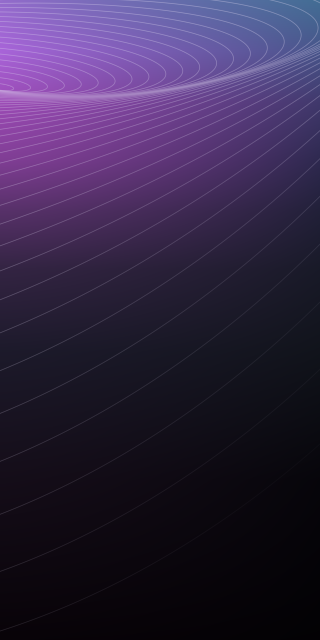
Give the GLSL for this background, as a Shadertoy shader.

```glsl
// Nested, slowly tilting ellipses drawn as hairlines over a violet dusk gradient.
// Each ring is a sheared ellipse centred on the left edge; its size, tilt and
// drop follow smooth formulas. The backdrop blends two vertical colour ramps.

const float RING_COUNT = 40.0;
const float LINE_WIDTH = 0.0014;      // in canvas heights
const float LINE_OPACITY = 0.34;
const vec3  LINE_COLOR = vec3(0.86, 0.83, 0.93);
const float ASPECT = 0.5;             // width of the design over its height
const float RIM_DEPTH = 0.138;        // depth where the ring bottoms gather
const float RING_DROP = 0.848;        // extra depth of the outermost ring

// Backdrop ramps, from the top of the canvas down
const int STOPS = 9;
const float STOP_DEPTH[STOPS] = float[STOPS](
    0.0, 0.08, 0.16, 0.25, 0.33, 0.42, 0.55, 0.75, 1.0);
const vec3 LEFT_RAMP[STOPS] = vec3[STOPS](
    vec3(0.58, 0.42, 0.80), vec3(0.66, 0.39, 0.85), vec3(0.61, 0.29, 0.71),
    vec3(0.50, 0.24, 0.58), vec3(0.34, 0.19, 0.41), vec3(0.20, 0.14, 0.26),
    vec3(0.11, 0.10, 0.165), vec3(0.08, 0.05, 0.095), vec3(0.03, 0.01, 0.03));
const vec3 RIGHT_RAMP[STOPS] = vec3[STOPS](
    vec3(0.26, 0.43, 0.58), vec3(0.28, 0.33, 0.54), vec3(0.25, 0.22, 0.42),
    vec3(0.18, 0.16, 0.31), vec3(0.13, 0.125, 0.22), vec3(0.095, 0.10, 0.155),
    vec3(0.065, 0.075, 0.105), vec3(0.025, 0.02, 0.04), vec3(0.01, 0.005, 0.015));

vec3 backdrop(float across, float depth) {
    vec3 left = LEFT_RAMP[0];
    vec3 right = RIGHT_RAMP[0];
    for (int i = 1; i < STOPS; i++) {
        float span = STOP_DEPTH[i] - STOP_DEPTH[i - 1];
        float t = clamp((depth - STOP_DEPTH[i - 1]) / span, 0.0, 1.0);
        left = mix(left, LEFT_RAMP[i], t);
        right = mix(right, RIGHT_RAMP[i], t);
    }
    float bend = mix(0.9, 1.4, smoothstep(0.0, 0.3, depth));
    return mix(left, right, pow(across, bend));
}

// Approximate distance from p (x right, y down) to the outline of ring n
float ringDistance(vec2 p, float n) {
    float u = n / RING_COUNT;
    float inward = RING_COUNT - n;
    float reach = 0.02643 * n - 0.0052;
    float halfHeight = 0.00495 * n + 0.944 / (1.0 + exp((33.8 - n) * 0.5));
    float tilt = 0.12 - 0.9 * u * u + 0.46 * pow(u, 8.0);
    float decay = 0.15 * inward - 0.119 * (1.0 - exp(-inward / 3.0));
    float bottom = RIM_DEPTH + RING_DROP * exp(-decay);

    // Undo the shear, then divide the implicit value by its gradient
    float centre = bottom - halfHeight;
    vec2 q = vec2(p.x / reach, (p.y - centre - tilt * p.x) / halfHeight);
    vec2 slope = 2.0 * vec2(q.x / reach - tilt * q.y / halfHeight, q.y / halfHeight);
    return abs(dot(q, q) - 1.0) / max(length(slope), 1e-4);
}

void mainImage(out vec4 fragColor, in vec2 fragCoord) {
    vec2 uv = fragCoord / iResolution.xy;
    float depth = 1.0 - uv.y;
    vec2 p = vec2(uv.x * ASPECT, depth);
    float pixel = 1.0 / iResolution.y;

    vec3 color = backdrop(uv.x, depth);

    // Hairlines fade downward and toward the lower right
    float fade = mix(1.0, 0.35, depth);
    fade *= mix(1.0, 0.2, uv.x * smoothstep(0.0, 0.55, depth));
    fade *= 1.0 - 0.8 * uv.x * smoothstep(0.5, 0.9, depth);

    float softness = max(pixel, LINE_WIDTH);
    float strength = LINE_OPACITY * fade * LINE_WIDTH / softness;
    for (float n = 1.0; n <= RING_COUNT; n++) {
        float cover = 1.0 - smoothstep(0.0, softness, ringDistance(p, n));
        color = mix(color, LINE_COLOR, cover * strength);
    }

    fragColor = vec4(color, 1.0);
}
```
